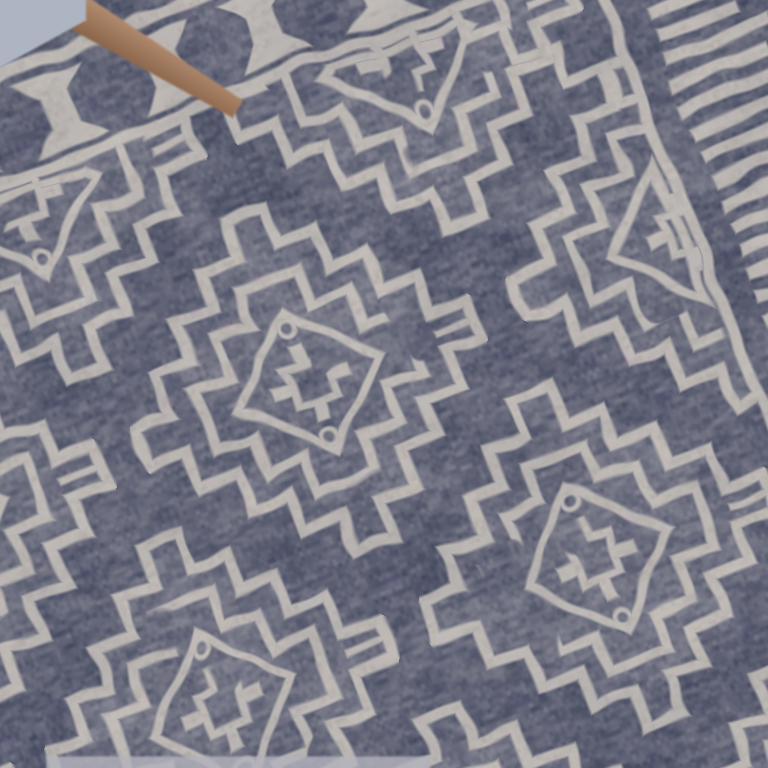
Reproduce this pattern procedurally as a WebGL 1 fragment shader.

```glsl
precision highp float;
uniform vec2 u_resolution;

float hash(vec2 p) {
  p = fract(p * vec2(0.1031, 0.1137));
  p += dot(p, p.yx + 33.3);
  return fract((p.x + p.y) * p.x * 17.3);
}

float noise(vec2 p) {
  vec2 i = floor(p), f = fract(p);
  f = f * f * (3.0 - 2.0 * f);
  return mix(mix(hash(i), hash(i + vec2(1, 0)), f.x),
             mix(hash(i + vec2(0, 1)), hash(i + vec2(1, 1)), f.x), f.y);
}

float fill(float d) { return 1.0 - smoothstep(-0.003, 0.003, d); }
float stroke(float d, float halfWidth) { return fill(abs(d) - halfWidth); }

// Signed distance to a stepped diamond; tips reach (steps - 0.5) * size.
float stepped(vec2 p, float size, float steps, float inset) {
  vec2 q = abs(p) / size + 0.5 + inset;
  q.y -= steps;
  float k = floor((q.x - q.y) * 0.5);
  q += vec2(-k, k);
  float d = max(q.x - 1.0, q.y);
  d = min(d, max(q.x, q.y - 1.0));
  d = min(d, max(q.x - 2.0, q.y + 1.0));
  return d * size;
}

// Cream line work of the field; r is the rug position.
float medallions(vec2 r, out float inside) {
  vec2 s = r / vec2(0.264, 0.352);
  vec2 id = floor(vec2(s.x + s.y, s.x - s.y) * 0.5 + 0.5);
  vec2 m = r - vec2(id.x + id.y, id.x - id.y) * vec2(0.264, 0.352);
  float variant = hash(id + 41.0);

  float outer = stepped(m, 0.052, 5.0, 0.0);
  inside = fill(outer);
  float ink = stroke(outer, 0.0075);

  // The inner rings are broken in places.
  float worn = smoothstep(0.78, 0.84, noise(r * 13.0 + 5.0));
  ink = max(ink, stroke(stepped(m, 0.052, 5.0, 0.7), 0.007) * (1.0 - worn));
  vec2 tip = abs(m - vec2(0.205, 0.0)) - vec2(0.026, 0.005);
  ink = max(ink, fill(max(tip.x, tip.y)));

  // Rhombus, cut to a triangle along the border.
  float rhombus = (abs(m.x) + abs(m.y) - 0.1) * 0.707;
  rhombus = max(rhombus, max(r.x - 0.518, r.y - 0.365));
  ink = max(ink, stroke(rhombus, 0.006));

  // Small broken centre and knots in the corners.
  float angle = atan(m.y, m.x) + variant * 6.283;
  float gap = smoothstep(0.82, 0.92, cos(angle));
  ink = max(ink, stroke(stepped(m, 0.023, 3.0, 0.35), 0.0055) * (1.0 - gap));
  float knot = stroke(length(vec2(m.x, abs(m.y) - 0.08)) - 0.011, 0.0035);
  return max(ink, knot * step(0.3, variant));
}

float topBorder(vec2 r) {
  vec2 o = vec2(mod(r.x + 0.028, 0.147) - 0.0735, r.y - 0.448);
  o = abs(o);
  float octagon = max(max(o.x, o.y), (o.x + o.y) * 0.74) - 0.053;
  float ink = fill(abs(o.y) - 0.049) * (1.0 - fill(octagon));
  return max(ink, stroke(r.y - 0.516, 0.008));
}

float sideBorder(vec2 r) {
  float row = floor(r.y / 0.033);
  float bar = abs(fract(r.y / 0.033) - 0.5) * 0.033 - 0.0085;
  float reach = 0.69 + 0.07 * hash(vec2(row + 60.0, 7.0));
  return fill(max(bar, max(0.582 - r.x, r.x - reach)));
}

void main() {
  vec2 p = gl_FragCoord.xy / u_resolution.y;
  vec2 c = p - vec2(0.404, 0.505);
  vec2 r = vec2(0.93 * c.x + 0.37 * c.y, 0.93 * c.y - 0.37 * c.x);
  vec2 w = r + 0.009 * (vec2(noise(r * 28.0), noise(r * 28.0 + 71.0)) - 0.5)
             + 0.012 * (vec2(noise(r * 7.0 + 19.0), noise(r * 7.0 + 47.0)) - 0.5);

  // Field and borders.
  float inside;
  float ink = medallions(w, inside);
  vec2 corner = w - vec2(0.535, 0.365);
  ink = max(ink, stroke(stepped(corner, 0.052, 4.0, 0.0), 0.007));
  float top = smoothstep(0.381, 0.385, w.y);
  float side = smoothstep(0.533, 0.537, w.x);
  ink = mix(ink, topBorder(w), top);
  ink = mix(ink, sideBorder(w), side);
  ink = max(ink, stroke(w.x - 0.535, 0.0075));
  ink = max(ink, stroke(w.y - 0.384, 0.0075) * (1.0 - side));
  inside *= (1.0 - top) * (1.0 - side);

  // Faded, streaky pile.
  float streak = noise(r * vec2(55.0, 150.0));
  float fleck = noise(r * vec2(190.0, 160.0) + 9.0);
  float fade = noise(r * 16.0 + 30.0);
  float tone = 0.42 * streak + 0.32 * fleck + 0.3 * fade + 0.16 * inside - 0.06;
  vec3 pile = mix(vec3(0.25, 0.27, 0.36), vec3(0.53, 0.53, 0.58), tone);
  vec3 cream = vec3(0.77, 0.75, 0.73) - 0.08 * fleck * streak;
  vec3 color = mix(pile, cream, ink * (0.88 + 0.12 * fade));

  // Tapered wooden leg, pale seat and pale strip below.
  vec2 along = vec2(0.855, -0.518);
  vec2 leg = p - vec2(0.1, 0.985);
  float t = dot(leg, along);
  float legEdge = abs(dot(leg, along.yx * vec2(1.0, -1.0))) - 0.024 + 0.045 * t;
  legEdge = abs(dot(leg, vec2(0.518, 0.855))) - 0.024 + 0.045 * t;
  vec3 wood = vec3(0.62, 0.47, 0.36) + 0.08 * dot(leg, vec2(0.518, 0.855)) / 0.024;
  color = mix(color, wood, fill(max(legEdge, max(-t, t - 0.245))));
  float seat = max(0.912 + 0.55 * p.x - p.y, p.x - 0.112);
  color = mix(color, vec3(0.68, 0.71, 0.76), fill(seat));
  float strip = max(p.y - 0.015, abs(p.x - 0.31) - 0.25);
  color = mix(color, vec3(0.7, 0.7, 0.74), 0.8 * fill(strip));
  gl_FragColor = vec4(color, 1.0);
}
```
